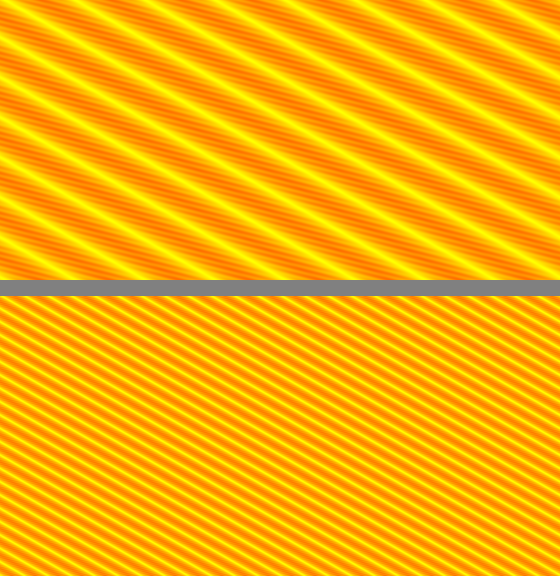
Top, the tile; bottom, the same tile 3 across and 3 down.
Write a Shadertoy shader that draws this pattern.

```glsl
// Glowing yellow diagonal ridges over orange, crossed by fine shallow streaks.

const vec2 RIDGE_REPEATS = vec2(8.0, 7.0);     // ridges across and down
const vec2 STREAK_REPEATS = vec2(24.0, 49.0);  // streaks across and down
const float RIDGE_PHASE = 0.073;
const float RIDGE_SOFTNESS = 0.05;   // rounding of the crest
const float FALLOFF = 2.0;           // how fast the glow fades from a crest
const float STREAK_DEPTH = 0.075;
const float CREST_GREEN = 1.0;
const float VALLEY_GREEN = 0.49;
const float TAU = 6.2831853;

// 0 on a crest, 1 midway between two crests
float crestDistance(vec2 uv) {
    float phase = dot(uv, RIDGE_REPEATS) - RIDGE_PHASE;
    float d = 2.0 * abs(fract(phase + 0.5) - 0.5);
    return sqrt(d * d + RIDGE_SOFTNESS * RIDGE_SOFTNESS) - RIDGE_SOFTNESS;
}

// Fine wave from -1 to 1, faded out where it is too small for the canvas
float streaks(vec2 uv) {
    float phase = dot(uv, STREAK_REPEATS);
    float visible = 1.0 - smoothstep(0.3, 0.6, fwidth(phase));
    return sin(TAU * phase) * visible;
}

void mainImage(out vec4 fragColor, in vec2 fragCoord) {
    vec2 uv = fragCoord / iResolution.xy;
    float d = crestDistance(uv);

    // Glow from crest to valley
    float fade = (1.0 - exp(-FALLOFF * d)) / (1.0 - exp(-FALLOFF));
    float green = mix(CREST_GREEN, VALLEY_GREEN, fade);

    // Streaks are strongest in the valleys
    green += STREAK_DEPTH * streaks(uv) * smoothstep(-0.15, 0.6, d);

    fragColor = vec4(1.0, clamp(green, 0.0, 1.0), 0.0, 1.0);
}
```
